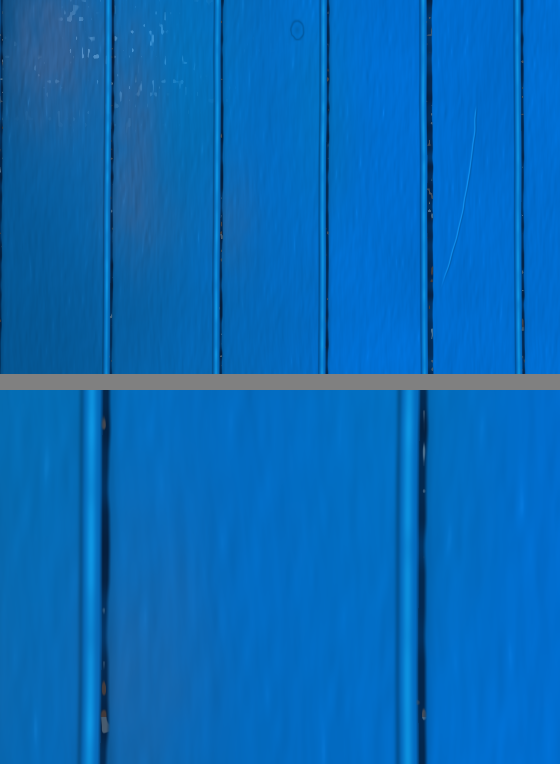
Top: the whole. Bottom: its middle third, enlarged.
Give the GLSL for this texture, as a Shadertoy shader.

```glsl
float hash(vec2 p) {
    return fract(sin(dot(p, vec2(127.1, 311.7))) * 43758.5453);
}

float noise(vec2 p) {
    vec2 i = floor(p), f = fract(p);
    f = f * f * (3.0 - 2.0 * f);
    return mix(mix(hash(i), hash(i + vec2(1, 0)), f.x),
               mix(hash(i + vec2(0, 1)), hash(i + vec2(1, 1)), f.x), f.y);
}

float fbm(vec2 p) {
    float sum = 0.0, amp = 0.5;
    for (int i = 0; i < 4; i++) {
        sum += amp * noise(p);
        p = p * 2.03 + 17.3;
        amp *= 0.5;
    }
    return sum;
}

// Soft elliptical blob
float glow(vec2 p, vec2 center, vec2 radius) {
    vec2 d = (p - center) / radius;
    return exp(-dot(d, d));
}

// Height of the brushed paint, drawn out along the boards
float paintHeight(vec2 p) {
    p.x += 0.006 * noise(p * vec2(20.0, 12.0));
    return fbm(p * vec2(75.0, 9.0)) + 0.45 * noise(p * vec2(170.0, 45.0));
}

// Seam position: boards narrow slightly to the right
float seamX(float k, float y) {
    float lean = (k < 3.5 ? 0.003 : -0.003) * (y - 0.5);
    return 0.1988 * k - 0.0005 * k * k * k + lean + 0.0012 * (noise(vec2(k * 9.0, y * 7.0)) - 0.5);
}

void mainImage(out vec4 fragColor, in vec2 fragCoord) {
    vec2 uv = fragCoord / iResolution.xy;
    vec2 p = vec2(uv.x, fragCoord.y / iResolution.x);
    float px = 1.0 / iResolution.x;

    float board = 0.0;
    for (float k = 0.0; k < 6.0; k++) board += step(seamX(k, uv.y), uv.x);

    // Base paint: duller on the left, vivid on the right
    float cloud = fbm(uv * vec2(7.0, 4.0) + board * 5.7);
    float vivid = smoothstep(0.2, 0.75, uv.x + 0.25 * (cloud - 0.5));
    vec3 col = mix(vec3(0.025, 0.415, 0.71), vec3(0.0, 0.43, 0.82), vivid);
    col *= 0.95 + 0.1 * cloud + 0.03 * (hash(vec2(board, 3.0)) - 0.5);

    // Teal overpaint
    float teal = glow(uv, vec2(0.33, 0.78), vec2(0.1, 0.35)) + 0.8 * glow(uv, vec2(0.57, 0.72), vec2(0.06, 0.3));
    col = mix(col, vec3(0.01, 0.45, 0.73), min(teal, 1.0) * 0.7);

    // Shade toward the left edge and lower corner
    col *= 1.0 - 0.2 * glow(uv, vec2(0.0, 0.05), vec2(0.3, 0.55));
    col *= 1.0 - 0.3 * glow(uv, vec2(0.0, 1.0), vec2(0.09, 0.45));

    // Greyish sheen where the gloss catches light
    float sheen = 0.95 * glow(uv, vec2(0.09, 0.87), vec2(0.085, 0.23))
                + 0.6 * glow(uv, vec2(0.24, 0.7), vec2(0.05, 0.28))
                + 0.4 * glow(uv, vec2(0.25, 0.42), vec2(0.07, 0.14))
                + 0.45 * glow(uv, vec2(0.42, 0.42), vec2(0.035, 0.13));
    sheen *= 0.55 + 0.9 * fbm(uv * vec2(45.0, 12.0));
    col = mix(col, vec3(0.21, 0.38, 0.58), clamp(sheen, 0.0, 0.9));

    // Brush relief lit from the upper left
    float relief = paintHeight(p) - paintHeight(p + vec2(-0.0025, 0.003));
    col *= 1.0 + relief * (0.14 + 0.15 * sheen);
    col += vec3(0.12, 0.15, 0.16) * smoothstep(0.2, 0.5, relief) * (0.25 + sheen);

    // Pale flecks on the glossy area
    float fleck = smoothstep(0.8, 0.92, noise(p * vec2(190.0, 90.0))) * smoothstep(0.45, 0.65, noise(p * 22.0));
    col += vec3(0.2, 0.18, 0.16) * fleck * glow(uv, vec2(0.2, 0.87), vec2(0.15, 0.15));

    // Knot under the paint
    vec2 q = (p - vec2(0.531, 0.615)) / vec2(0.011, 0.017);
    float ring = length(q) + 0.25 * (noise(p * 130.0) - 0.5);
    col *= 1.0 - 0.16 * exp(-pow((ring - 1.0) * 6.0, 2.0)) - 0.09 * exp(-ring * ring * 8.0);

    // Long curved scratch
    float t = (uv.y - 0.22) / 0.5;
    float scratch = uv.x - (0.785 + 0.065 * t + 0.012 * sin(t * 3.14)) - 0.002 * noise(vec2(t * 14.0, 2.0));
    float span = smoothstep(0.0, 0.15, t) * smoothstep(1.0, 0.95, t);
    float hair = 0.0009 + px * 0.3;
    col += vec3(0.06, 0.13, 0.12) * span * exp(-pow(scratch / hair, 2.0));
    col *= 1.0 - 0.13 * span * exp(-pow((scratch - 0.002) / hair, 2.0));

    // Seams: rounded bead on the left, dark gap on the right
    for (float k = 0.0; k < 6.0; k++) {
        float d = uv.x - seamX(k, uv.y);
        float wear = noise(vec2(k * 13.0, uv.y * 38.0));
        float gapWidth = 0.0038 + 0.0055 * exp(-3.0 * (k - 4.0) * (k - 4.0)) + 0.0015 * (wear - 0.5);
        float bead = smoothstep(-0.0135, -0.011, d) * smoothstep(0.001, -0.001, d);
        col = mix(col, vec3(0.01, 0.39, 0.71), bead * 0.65);
        col *= 1.0 - 0.22 * exp(-pow((d + 0.0125) / 0.0016, 2.0));
        float ridge = exp(-pow((d + 0.0065) / 0.0028, 2.0));
        col = mix(col, vec3(0.06, 0.61, 0.91), ridge * (0.55 + 0.35 * wear));

        float gap = smoothstep(-0.002, 0.001, d) * smoothstep(gapWidth + 0.0015, gapWidth - 0.0015, d);
        vec3 gapColor = mix(vec3(0.01, 0.22, 0.43), vec3(0.02, 0.10, 0.22), wear);
        col = mix(col, gapColor, gap * 0.88);
        col *= 1.0 - 0.14 * smoothstep(0.012, 0.002, d) * step(0.0, d);

        // Bare wood and pale chips along the gap
        float chip = smoothstep(0.83, 0.93, noise(vec2(uv.x * 210.0, uv.y * 85.0) + k * 31.0));
        vec3 chipColor = mix(vec3(0.36, 0.24, 0.17), vec3(0.42, 0.58, 0.7), hash(vec2(k, floor(uv.y * 24.0))));
        col = mix(col, chipColor, chip * gap * 0.7);
    }

    fragColor = vec4(clamp(col, 0.0, 1.0), 1.0);
}
```
